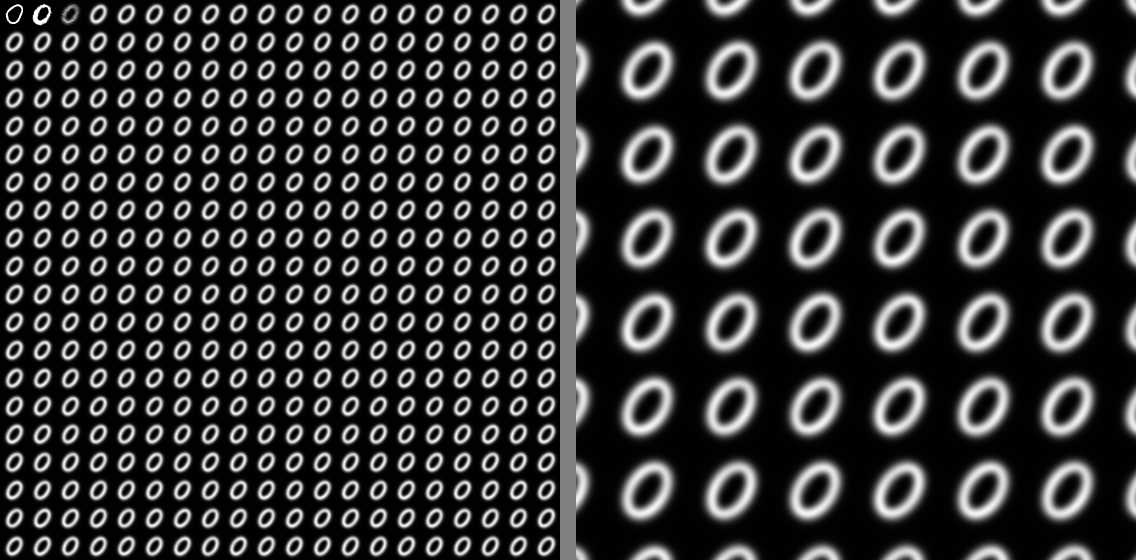
Left: the whole. Right: its middle third, enlarged.
This pattern is drawn by a WebGL 2 fragment shader. Its source:

```glsl
#version 300 es
precision highp float;
// Draws a 20 by 20 grid of soft, leaning white rings on black; the first three are rougher.
uniform vec2 u_resolution;
out vec4 fragColor;

float hash(vec2 p) {
    vec3 h = fract(p.xyx * vec3(0.1031, 0.1030, 0.0973));
    h += dot(h, h.yzx + 33.33);
    return fract((h.x + h.y) * h.z);
}

// Approximate signed distance to an ellipse with the given radii.
float ellipseDistance(vec2 p, vec2 radii) {
    float k0 = length(p / radii);
    float k1 = length(p / (radii * radii));
    return (k0 - 1.0) * (k0 + 1e-4) / (k1 + 1e-5);
}

// Value noise for the grain of the rough rings.
float grain(vec2 p) {
    vec2 i = floor(p), f = smoothstep(0.0, 1.0, fract(p));
    return mix(mix(hash(i), hash(i + vec2(1, 0)), f.x),
               mix(hash(i + vec2(0, 1)), hash(i + vec2(1, 1)), f.x), f.y);
}

void main() {
    // Exactly 20 cells each way, each 30 units wide, counted from the upper left.
    vec2 uv = gl_FragCoord.xy / u_resolution;
    vec2 grid = vec2(uv.x, 1.0 - uv.y) * 20.0;
    vec2 cell = mod(floor(grid), 20.0);
    vec2 local = fract(grid) * 30.0 - vec2(15.5, 15.2);
    local.y = -local.y;
    float seed = hash(cell + 7.0);
    float edge = 0.6 * 600.0 / min(u_resolution.x, u_resolution.y);

    // Lean the ring to the right, with a slight change per cell.
    float lean = 0.59 + 0.05 * (seed - 0.5);
    float s = sin(lean), c = cos(lean);
    vec2 p = vec2(c * local.x - s * local.y, s * local.x + c * local.y);
    float angle = atan(p.y, p.x);
    vec2 radii = vec2(5.85, 9.15) * (1.0 + 0.03 * (hash(cell + 31.0) - 0.5));
    float d = ellipseDistance(p, radii);

    // Soft ring, unevenly bright around its length.
    float gain = 0.89 + 0.04 * sin(2.0 * angle + 6.0 * seed) - 0.003 * local.y;
    float light = gain * exp(-d * d / 5.9);

    // Rough rings at the start of the top row.
    if (cell.y < 0.5 && cell.x < 2.5) {
        float rough = grain(local * 0.6 + 40.0 + cell.x * 17.0) - 0.5;
        if (cell.x < 0.5) {
            float thin = abs(d - 1.1 + 0.6 * sin(3.0 * angle + 0.6) + 0.6 * rough);
            light = 1.0 - smoothstep(1.0 - edge, 1.0 + edge, thin);
        } else if (cell.x < 1.5) {
            float thick = abs(d - 0.8 + 1.2 * rough) - 0.6 * sin(angle + 3.6);
            light = 1.0 - smoothstep(1.6 - edge, 2.2 + edge, thick);
        } else {
            light *= 0.6 + 0.5 * rough;
        }
    }

    fragColor = vec4(vec3(clamp(0.005 + light, 0.0, 1.0)), 1.0);
}
```
